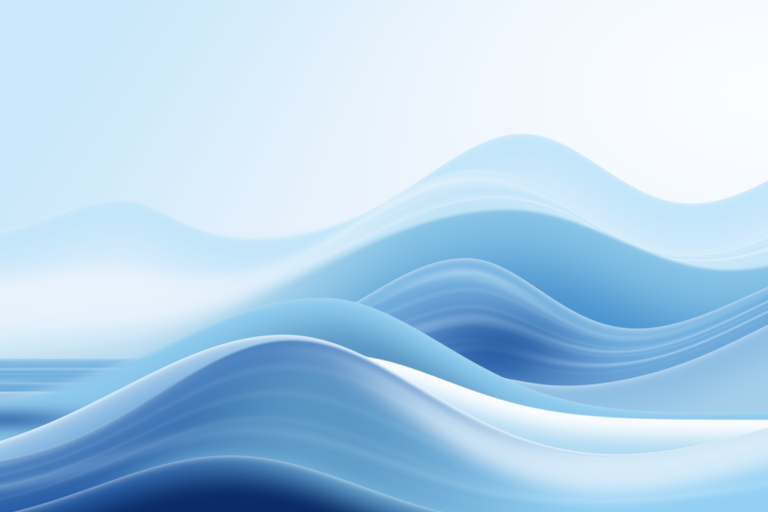
This background is drawn by a Shadertoy shader. Its source:

```glsl
// Translucent blue waves rolling under a pale sky with a glow at upper right.
// Each sheet hangs below a crest made of lopsided bell curves, painted back to
// front; layered sines between two crests draw the fine silky folds.

const vec3 WHITE = vec3(0.98, 0.99, 1.00);
const vec3 MIST  = vec3(0.91, 0.95, 0.99);
const vec3 PALE  = vec3(0.79, 0.91, 0.98);
const vec3 AQUA  = vec3(0.52, 0.76, 0.90);
const vec3 STEEL = vec3(0.35, 0.59, 0.77);
const vec3 ROYAL = vec3(0.15, 0.36, 0.64);
const vec3 NAVY  = vec3(0.04, 0.17, 0.40);
const float EDGE = 0.0022;      // crest softness, in canvas heights
const float RIM_WIDTH = 0.006;  // width of the lit crest line
const float TAU = 6.2831853;

// Bell with separate left and right widths: (centre, height, left, right)
float bell(float x, vec4 b) {
    float d = (x - b.x) / (x < b.x ? b.z : b.w);
    return b.y * exp(-d * d);
}

// Main hill plus one side hill: (centre, height, width)
float crestLine(float x, float base, vec4 hill, vec3 side) {
    return base + bell(x, hill) + bell(x, side.xyzz);
}

float spot(vec2 p, vec2 centre, vec2 size) {
    vec2 d = (p - centre) / size;
    return exp(-dot(d, d));
}

// Thin bright threads across a fold coordinate running from 0 to 1
float folds(float t, float count, float x) {
    float wave = sin(TAU * (count * t + 0.3 * sin(5.0 * x + 4.0 * t)));
    float fine = sin(TAU * (count * 2.3 * t + 0.7 * x));
    float inside = smoothstep(0.0, 0.1, t) * smoothstep(1.0, 0.6, t);
    return inside * (pow(0.5 + 0.5 * wave, 5.0) + 0.35 * pow(0.5 + 0.5 * fine, 4.0));
}

// Lay one sheet over the colour below its crest
void sheet(inout vec3 col, float depth, vec3 top, vec3 deep,
           float fall, float rim, float soft) {
    vec3 body = mix(top, deep, smoothstep(0.0, fall, depth));
    body = mix(body, WHITE, rim * exp(-max(depth, 0.0) / RIM_WIDTH));
    col = mix(col, body, smoothstep(-soft, soft, depth));
}

void mainImage(out vec4 fragColor, in vec2 fragCoord) {
    vec2 p = fragCoord / iResolution.xy;
    float x = p.x, y = p.y;
    float leftToRight = smoothstep(0.15, 0.6, x);

    // Crests, from the farthest to the nearest
    float far    = crestLine(x, 0.53, vec4(0.68, 0.208, 0.177, 0.159), vec3(1.15, 0.20, 0.20))
                 + bell(x, vec4(0.158, 0.08, 0.13, 0.09));
    float veil   = crestLine(x, 0.43, vec4(0.62, 0.238, 0.21, 0.205), vec3(1.15, 0.20, 0.20))
                 + bell(x, vec4(0.13, 0.035, 0.12, 0.10));
    float middle = crestLine(x, 0.30, vec4(0.66, 0.29, 0.357, 0.28), vec3(1.15, 0.20, 0.20));
    float curl   = crestLine(x, 0.30, vec4(0.605, 0.194, 0.187, 0.148), vec3(1.15, 0.20, 0.25));
    float apron  = crestLine(x, 0.235, vec4(0.62, 0.03, 0.08, 0.08), vec3(1.15, 0.20, 0.23));
    float swell  = crestLine(x, 0.19, vec4(0.42, 0.228, 0.286, 0.22), vec3(1.15, 0.01, 0.20));
    float ribbon = crestLine(x, 0.18, vec4(0.43, 0.14, 0.15, 0.20), vec3(0.0, -0.12, 0.30));
    float outer  = crestLine(x, 0.08, vec4(0.37, 0.266, 0.30, 0.255), vec3(1.15, 0.12, 0.25));
    float inner  = crestLine(x, 0.08, vec4(0.38, 0.255, 0.24, 0.240), vec3(1.15, 0.12, 0.25));
    float front  = crestLine(x, -0.04, vec4(0.30, 0.15, 0.246, 0.24), vec3(1.15, 0.0, 0.20));

    // Sky and glow
    vec3 col = mix(PALE, MIST, smoothstep(0.0, 0.65, x + 0.5 * (1.0 - y) - 0.1));
    col = mix(col, WHITE, spot(p, vec2(1.0, 0.82), vec2(0.42, 0.38)));

    // Pale far hills
    sheet(col, far - y, PALE - vec3(0.03, 0.01, 0.0), MIST - vec3(0.05, 0.02, 0.0),
          0.17, 0.35, mix(EDGE, 0.012, spot(p, vec2(0.36, 0.55), vec2(0.09, 0.2))));
    sheet(col, veil - y, mix(MIST, PALE, leftToRight), mix(PALE, AQUA, 0.35 * leftToRight),
          0.18, 0.3, mix(0.035, 0.005, leftToRight));
    col = mix(col, MIST, 0.5 * folds((veil - y) / max(veil - middle, 0.03), 2.0, x));
    col = mix(col, MIST, 0.7 * spot(p, vec2(0.10, 0.41), vec2(0.22, 0.06)));

    // Blue middle hill
    vec3 middleTop = mix(PALE - 0.04, AQUA, leftToRight);
    vec3 middleDeep = mix(AQUA, vec3(0.27, 0.56, 0.80), leftToRight);
    sheet(col, middle - y, middleTop, middleDeep, 0.22, 0.15, mix(0.04, 0.005, leftToRight));
    col = mix(col, ROYAL, 0.85 * spot(p, vec2(0.0, 0.19), vec2(0.12, 0.025)));

    // Curling wave with a dark hollow
    float curlFold = (curl - y) / max(curl - apron, 0.03);
    sheet(col, curl - y, vec3(0.46, 0.70, 0.88), vec3(0.40, 0.62, 0.83), 0.15, 0.5, EDGE);
    float hollow = spot(p, vec2(0.645, 0.315), vec2(0.10, 0.075));
    float inCurl = smoothstep(0.0, 0.03, curl - y);
    col = mix(col, ROYAL, 0.95 * hollow * inCurl);
    col = mix(col, PALE, 0.38 * folds(curlFold, 3.0, x) * (1.0 - 0.75 * hollow) * inCurl);
    sheet(col, apron - y, vec3(0.55, 0.74, 0.89), vec3(0.64, 0.81, 0.92), 0.12, 0.45, EDGE);

    // Broad swell and its white ribbon
    vec3 swellDeep = mix(mix(AQUA, STEEL, smoothstep(0.15, 0.5, x)), AQUA, smoothstep(0.58, 0.8, x));
    sheet(col, swell - y, AQUA + 0.03, swellDeep, 0.10, 0.25, mix(0.02, EDGE, smoothstep(0.1, 0.4, x)));
    col = mix(col, ROYAL, 0.7 * spot(p, vec2(0.0, 0.18), vec2(0.11, 0.022)));
    sheet(col, ribbon - y, WHITE, vec3(0.70, 0.86, 0.95), 0.07, 0.9, EDGE);

    // Nearest wave: pale outer band, then the shaded inner face
    sheet(col, outer - y, vec3(0.62, 0.78, 0.91), vec3(0.50, 0.70, 0.88), 0.06, 0.85, EDGE);
    vec3 faceTop = mix(vec3(0.30, 0.51, 0.75), vec3(0.82, 0.91, 0.97), smoothstep(0.3, 0.8, x));
    vec3 faceDeep = mix(mix(ROYAL, STEEL, smoothstep(0.12, 0.42, x)), AQUA + 0.06, smoothstep(0.42, 0.8, x));
    float face = inner - y;
    sheet(col, face, faceTop, faceDeep, 0.12, 0.45 * smoothstep(0.35, 0.1, x), 0.004);
    float faceMask = smoothstep(0.0, 0.02, face);
    float sheen = exp(-pow((face - 0.04) / 0.035, 2.0)) * smoothstep(0.42, 0.62, x);
    col = mix(col, MIST, 0.55 * sheen * faceMask);
    col = mix(col, PALE, 0.22 * folds(face / max(inner - front, 0.05), 2.0, x) * faceMask);

    // Dark foreground wave with a soft light above it
    col = mix(col, AQUA, 0.5 * exp(-abs(y - front) / 0.025) * smoothstep(0.05, 0.25, x) * faceMask);
    vec3 frontTop = mix(ROYAL, STEEL, smoothstep(0.1, 0.5, x));
    sheet(col, front - y, frontTop, NAVY, 0.085, 0.5, EDGE);

    fragColor = vec4(clamp(col, 0.0, 1.0), 1.0);
}
```
